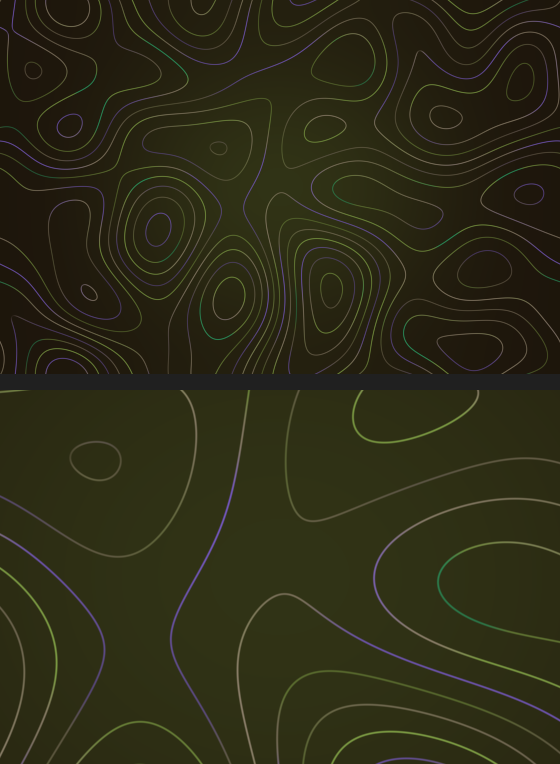
Top, the full canvas; bottom, a detail of the centre.
Write a Shadertoy shader that draws this pattern.

```glsl
// Topographic contour lines in shifting muted inks over a dark olive glow.
// The terrain is a sum of sine waves with whole-number frequencies and hashed
// phases, so it tiles; its exact slope keeps all lines equally thin.

const float TAU = 6.2831853;

float hash(vec2 k) {
    return fract(sin(dot(k, vec2(12.99, 78.23)) + 4.1) * 43758.5);
}

// Height in x, slope per canvas height in yz
vec3 terrain(vec2 uv, float aspect) {
    vec3 sum = vec3(0.0);
    for (int i = 0; i <= 6; i++) {
        for (int j = -4; j <= 4; j++) {
            vec2 k = vec2(i, j);
            float q = length(k / vec2(1.5, 1.0));
            float weight = q * exp(-q * q / 4.5);
            float phase = TAU * (dot(k, uv) + hash(k));
            vec2 slope = TAU * k / vec2(aspect, 1.0) * cos(phase);
            sum += weight * vec3(sin(phase), slope);
        }
    }
    return sum;
}

// Ink drifts along each line and differs from level to level
vec3 inkColor(vec2 uv, float level) {
    float tone = sin(TAU * (2.0 * uv.x + uv.y) + level * 2.4)
               + sin(TAU * (uv.x - 2.0 * uv.y) + level * 1.7);
    float accent = sin(TAU * (3.0 * uv.x + uv.y) + level * 3.1);
    vec3 tan_ = vec3(0.54, 0.49, 0.41);
    vec3 green = vec3(0.48, 0.60, 0.26);
    vec3 violet = vec3(0.45, 0.34, 0.74);
    vec3 teal = vec3(0.16, 0.62, 0.40);
    vec3 ink = mix(tan_, green, smoothstep(-0.1, 0.6, tone));
    ink = mix(ink, violet, smoothstep(0.3, 1.2, -tone));
    return mix(ink, teal, smoothstep(0.8, 0.95, accent) * smoothstep(0.3, 1.0, tone));
}

void mainImage(out vec4 fragColor, in vec2 fragCoord) {
    vec2 uv = fragCoord / iResolution.xy;
    float pixel = 1.0 / iResolution.y;

    // Background glow, periodic in both directions
    vec2 bump = 0.5 - 0.5 * cos(TAU * uv);
    float glow = bump.x * mix(0.35, 1.0, bump.y);
    vec3 color = mix(vec3(0.115, 0.085, 0.045), vec3(0.19, 0.20, 0.085), glow);

    // Distance to the nearest contour, in canvas heights
    vec3 land = terrain(uv, iResolution.x / iResolution.y);
    float steep = length(land.yz);
    float step_ = 1.15;
    float level = floor(land.x / step_ + 0.5);
    float dist = abs(land.x - level * step_) / max(steep, 0.5);

    // Thin smooth line, fading out on flat ground
    float halfWidth = 0.001;
    float line = 1.0 - smoothstep(0.0, halfWidth + 0.75 * pixel, dist);
    line *= min(1.0, 2.0 * halfWidth / pixel) * smoothstep(1.0, 9.0, steep);
    float fade = 0.75 + 0.25 * sin(TAU * (uv.x + 2.0 * uv.y) + level * 4.3);

    fragColor = vec4(mix(color, inkColor(uv, level), line * fade), 1.0);
}
```
